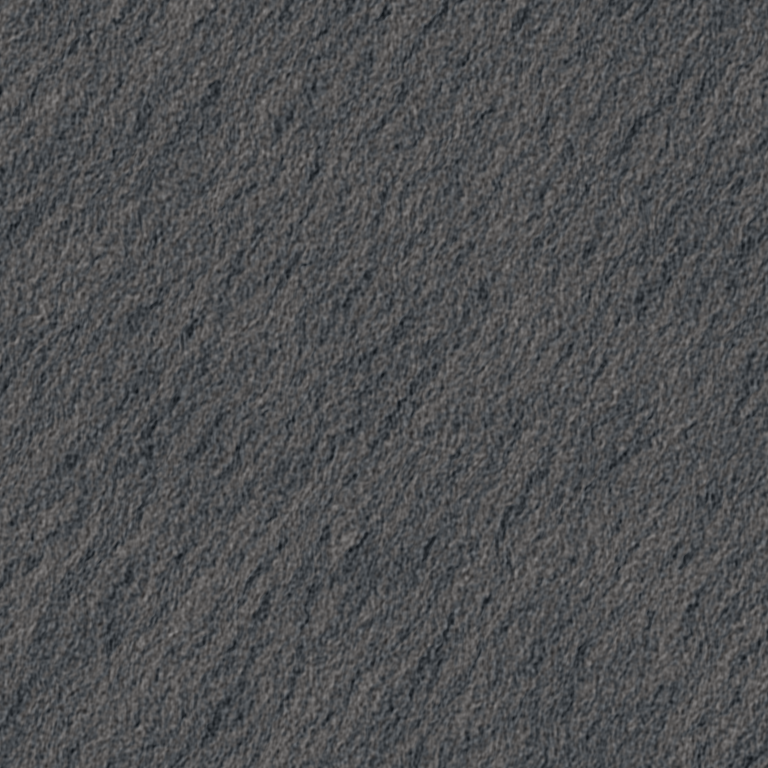
A three.js fragment shader for this texture:

```glsl
varying vec2 vUv;

const float LEDGE_ANGLE = 0.92;
const float GRIT_ANGLE = 1.25;
const vec2 LIGHT_DIR = vec2(0.83, -0.56);
const float BASE_TONE = 0.314;
const vec3 COOL_TINT = vec3(-0.015, 0.001, 0.017);
const vec3 WARM_TINT = vec3(0.008, 0.0, -0.003);

// Random unit vector for a lattice cell
vec2 cellGradient(vec2 cell) {
  vec3 h = fract(cell.xyx * vec3(0.1031, 0.1030, 0.0973));
  h += dot(h, h.yzx + 33.33);
  float angle = 6.28318 * fract((h.x + h.y) * h.z);
  return vec2(cos(angle), sin(angle));
}

float gradientNoise(vec2 p) {
  vec2 cell = floor(p);
  vec2 f = p - cell;
  vec2 w = f * f * f * (f * (f * 6.0 - 15.0) + 10.0);
  vec2 right = vec2(1.0, 0.0);
  vec2 up = vec2(0.0, 1.0);
  float a = dot(cellGradient(cell), f);
  float b = dot(cellGradient(cell + right), f - right);
  float c = dot(cellGradient(cell + up), f - up);
  float d = dot(cellGradient(cell + 1.0), f - 1.0);
  return mix(mix(a, b, w.x), mix(c, d, w.x), w.y);
}

// Coordinates along and across a direction
vec2 alignTo(vec2 p, float angle) {
  float c = cos(angle);
  float s = sin(angle);
  return vec2(c * p.x + s * p.y, c * p.y - s * p.x);
}

// Slope of a stretched noise relief, seen along the light
float reliefSlope(vec2 p, float angle, vec2 frequency, vec2 light) {
  float reach = 0.0011;
  vec2 q = alignTo(p, angle) * frequency;
  vec2 offset = alignTo(light * reach, angle) * frequency;
  float rise = gradientNoise(q + offset) - gradientNoise(q - offset);
  return rise / (2.0 * reach * frequency.y);
}

vec2 warp(vec2 p, float frequency, float amount) {
  vec2 q = p * frequency;
  return p + amount * vec2(gradientNoise(q), gradientNoise(q + 31.7));
}

// Grains of two sizes, slightly taller than wide
float grains(vec2 p, float frequency) {
  vec2 q = alignTo(p, GRIT_ANGLE) * vec2(0.8, 1.0) * frequency;
  return gradientNoise(q) + 0.9 * gradientNoise(q.yx * 1.35 + 17.3);
}

void main() {
  vec2 p = warp(vUv + 3.0, 13.0, 0.010);
  vec2 rough = warp(p, 75.0, 0.007);

  // Short slanted ledges, from wide to narrow
  float ledge = 0.75 * reliefSlope(rough, LEDGE_ANGLE, vec2(15.0, 30.0), LIGHT_DIR)
    + reliefSlope(rough + 5.3, LEDGE_ANGLE + 0.12, vec2(32.0, 60.0), LIGHT_DIR);

  // Steeper fine grit
  float grit = reliefSlope(rough + 1.9, GRIT_ANGLE, vec2(75.0, 108.0), LIGHT_DIR)
    + 1.1 * reliefSlope(p + 8.1, GRIT_ANGLE + 0.2, vec2(125.0, 180.0), LIGHT_DIR);

  // Broad patches and mineral speckle
  float patches = gradientNoise(alignTo(p, LEDGE_ANGLE) * vec2(5.0, 10.0));
  float speckle = grains(vUv + 2.7, 165.0);
  float mineral = gradientNoise(vUv * 140.0 + 9.4);

  // Shaded creases on the steep lee sides
  float crease = smoothstep(0.9, 2.0, -ledge - 0.25 * grit);

  float tone = BASE_TONE + 0.023 * ledge + 0.046 * grit
    + 0.035 * patches + 0.105 * speckle - 0.045 * crease;
  tone = clamp(tone, 0.09, 0.58);

  float warmth = smoothstep(-1.6, 1.6, ledge + 0.3 * grit + 1.2 * patches + 1.5 * mineral);
  vec3 stone = vec3(tone) + mix(COOL_TINT, WARM_TINT, warmth);
  gl_FragColor = vec4(stone, 1.0);
}
```
